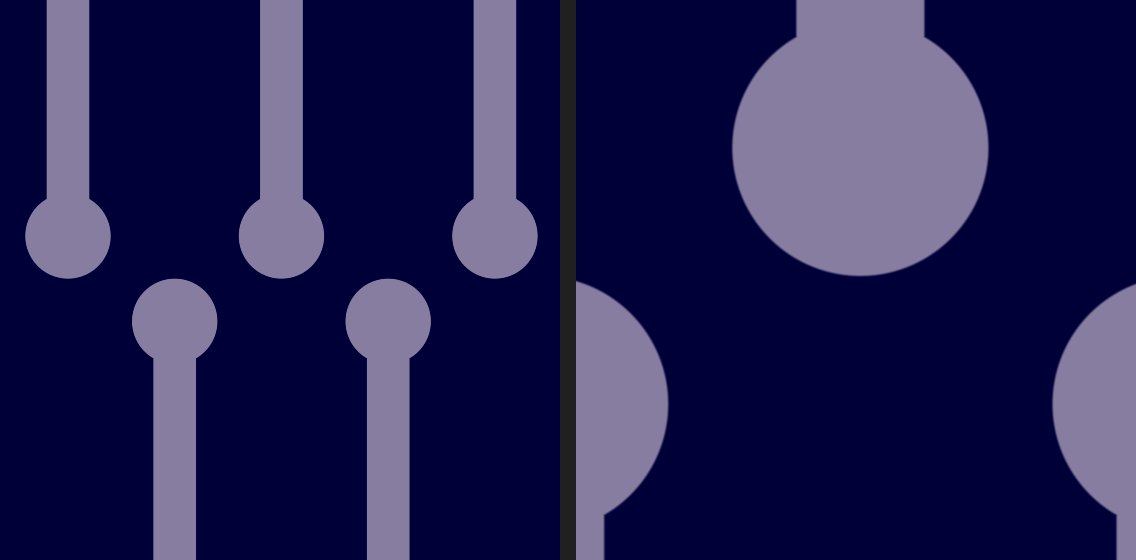
Left, the full canvas; right, a detail of the centre.
Give the GLSL for this pattern, as a three.js fragment shader.

```glsl
varying vec2 vUv;

const vec3 NAVY = vec3(0.0, 0.0, 0.22);
const vec3 LAVENDER = vec3(0.525, 0.49, 0.63);

const float UNIT = 0.03812;             // half the stem width
const float SPACING = 10.0 * UNIT;      // distance between stems in a row
const float EDGE = 0.001;               // half width of the smoothed edge
const vec2 CENTER = vec2(0.5026, 0.5024);

// Signed distance to a disc with a stem rising endlessly from its centre
float pinDistance(vec2 p, float radius, float halfWidth) {
  float disc = length(p) - radius;
  float stem = max(abs(p.x) - halfWidth, -p.y);
  return min(disc, stem);
}

// Offset from the nearest of the columns numbered first to last
float repeatColumns(float x, float spacing, float first, float last) {
  float column = clamp(floor(x / spacing + 0.5), first, last);
  return x - column * spacing;
}

float coverage(float d, float edge) {
  return 1.0 - smoothstep(-edge, edge, d);
}

void main() {
  vec2 p = vUv - CENTER;
  float radius = 2.0 * UNIT;

  // Three pins hang from the top
  vec2 upper = vec2(repeatColumns(p.x, SPACING, -1.0, 1.0), p.y - radius);

  // Two pins stand between them, mirrored and shifted by half a column
  float shifted = p.x + 0.5 * SPACING;
  vec2 lower = vec2(repeatColumns(shifted, SPACING, 0.0, 1.0), -p.y - radius);

  float d = min(pinDistance(upper, radius, UNIT), pinDistance(lower, radius, UNIT));
  gl_FragColor = vec4(mix(NAVY, LAVENDER, coverage(d, EDGE)), 1.0);
}
```
